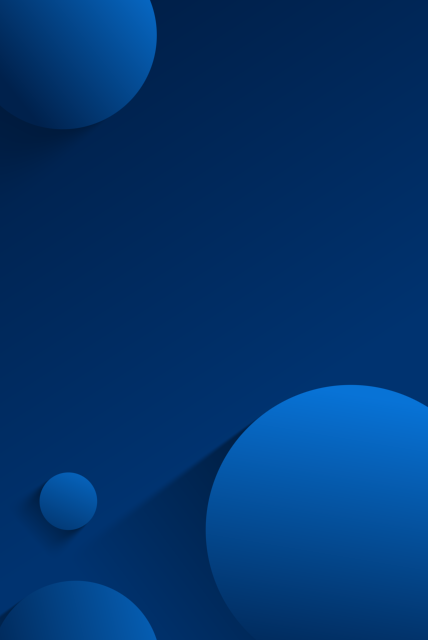
Give the GLSL for this background, as a WebGL 1 fragment shader.

```glsl
precision highp float;

uniform vec2 u_resolution;

// Backdrop: tone grows along the slope, y measured upwards
const vec3 NIGHT = vec3(0.0, 0.115, 0.27);
const vec3 OCEAN = vec3(0.0, 0.20, 0.44);
const vec2 BACK_SLOPE = vec2(0.76, -1.18);
const float BACK_BASE = 1.09;

// Ball ramp
const vec3 BALL_SHADE = vec3(0.0, 0.13, 0.30);
const vec3 BALL_LIGHT = vec3(0.03, 0.45, 0.84);

// Balls: centre and radius in canvas heights
const vec3 BIG_BALL = vec3(0.548, 0.172, 0.2266);
const vec3 TOP_BALL = vec3(0.098, 0.945, 0.147);
const vec3 SMALL_BALL = vec3(0.1068, 0.2168, 0.045);
const vec3 LOW_BALL = vec3(0.1185, -0.040, 0.1326);

// Lighting: tone slope across the ball, tone at its centre
const vec3 BIG_TONE = vec3(0.08, 0.48, 0.55);
const vec3 TOP_TONE = vec3(0.38, 0.30, 0.38);
const vec3 SMALL_TONE = vec3(0.10, 0.22, 0.55);
const vec3 LOW_TONE = vec3(0.33, 0.08, 0.40);

// Shadows: reach in radii, edge spread, strength
const vec3 BIG_SHADOW = vec3(1.7, 0.03, 0.45);
const vec3 TOP_SHADOW = vec3(1.9, 0.28, 0.32);
const vec3 SMALL_SHADOW = vec3(1.8, 0.22, 0.55);
const vec3 LOW_SHADOW = vec3(1.7, 0.04, 0.42);
const vec2 LONG_DIR = vec2(-0.805, -0.594);
const vec2 TOP_DIR = vec2(-0.87, -0.50);
const vec2 SMALL_DIR = vec2(-0.75, -0.66);

// Fading strip behind a ball, in units of its radius
float shadowStrip(vec2 q, vec2 dir, vec3 shadow, float pixel) {
  float along = dot(q, dir);
  float across = abs(dot(q, vec2(-dir.y, dir.x)));
  float spread = pixel + shadow.y * max(along, 0.0);
  float strip = 1.0 - smoothstep(1.0 - spread, 1.0 + spread, across);
  float fade = clamp(1.0 - along / shadow.x, 0.0, 1.0);
  return shadow.z * strip * fade * smoothstep(-0.05, 0.15, along);
}

// Lays one shaded ball and its shadow over the colour
vec3 addBall(vec3 color, vec2 p, vec3 ball, vec3 tone, vec2 dir, vec3 shadow) {
  vec2 q = (p - ball.xy) / ball.z;
  float pixel = 1.0 / (u_resolution.y * ball.z);
  color *= 1.0 - shadowStrip(q, dir, shadow, pixel);
  float light = clamp(tone.z + dot(q, tone.xy), 0.0, 1.0);
  float cover = 1.0 - smoothstep(-0.75 * pixel, 0.75 * pixel, length(q) - 1.0);
  return mix(color, mix(BALL_SHADE, BALL_LIGHT, light), cover);
}

void main() {
  vec2 p = gl_FragCoord.xy / u_resolution.y;

  float depth = clamp(BACK_BASE + dot(p, BACK_SLOPE), 0.0, 1.0);
  vec3 color = mix(NIGHT, OCEAN, depth);

  color = addBall(color, p, BIG_BALL, BIG_TONE, LONG_DIR, BIG_SHADOW);
  color = addBall(color, p, TOP_BALL, TOP_TONE, TOP_DIR, TOP_SHADOW);
  color = addBall(color, p, SMALL_BALL, SMALL_TONE, SMALL_DIR, SMALL_SHADOW);
  color = addBall(color, p, LOW_BALL, LOW_TONE, LONG_DIR, LOW_SHADOW);

  gl_FragColor = vec4(color, 1.0);
}
```
